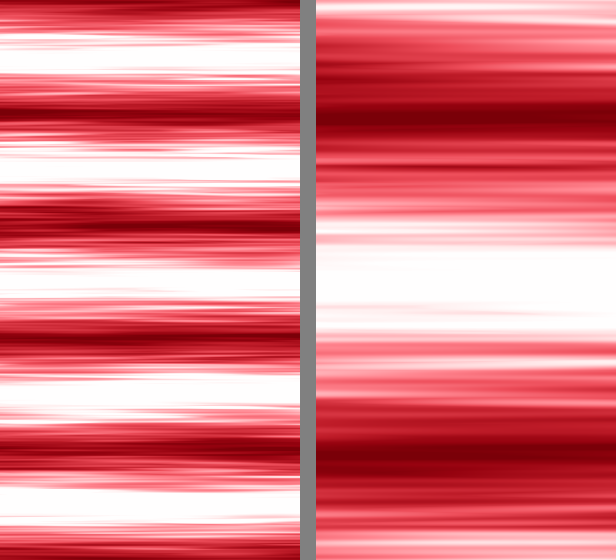
Left, the full canvas; right, a detail of the centre.
This background is drawn by a Shadertoy shader. Its source:

```glsl
// Glossy red, pink and white horizontal bands brushed with long fine streaks.
#define BANDS 5.0          // repeats down the canvas
#define PHASE 0.015        // vertical shift, in bands
#define DRIFT 0.14         // slow wander of the band edges
#define STREAK 0.24        // strength of the fine streaks
#define GLINT 0.75         // strength of the thin bright lines
#define DARK_CALM 0.5      // streak strength left in the dark cores

const int STOPS = 8;

// Integer hash giving a gradient direction per lattice point
vec2 gradientAt(ivec2 cell) {
    uint h = uint(cell.x) * 1597334677u ^ uint(cell.y) * 3812015801u;
    h = (h ^ (h >> 16)) * 2246822519u;
    h = (h ^ (h >> 13)) * 3266489917u;
    float angle = float((h ^ (h >> 16)) & 65535u) / 65536.0 * 6.28319;
    return vec2(cos(angle), sin(angle));
}

// Gradient noise, roughly -0.7 to 0.7
float gradientNoise(vec2 p) {
    ivec2 i = ivec2(floor(p));
    vec2 f = fract(p);
    vec2 u = f * f * f * (f * (f * 6.0 - 15.0) + 10.0);
    float a = dot(gradientAt(i), f);
    float b = dot(gradientAt(i + ivec2(1, 0)), f - vec2(1, 0));
    float c = dot(gradientAt(i + ivec2(0, 1)), f - vec2(0, 1));
    float d = dot(gradientAt(i + ivec2(1, 1)), f - vec2(1, 1));
    return mix(mix(a, b, u.x), mix(c, d, u.x), u.y);
}

// Stretched noise that fades out once its lines get finer than a pixel
float streakLayer(vec2 uv, float across, float down, float seed) {
    float visible = 1.0 - smoothstep(0.5, 1.0, down / iResolution.y);
    return visible * gradientNoise(uv * vec2(across, down) + seed * vec2(17.3, 41.7));
}

// Deep red through pink to white
vec3 bandColour(float tone) {
    vec3 colours[STOPS] = vec3[STOPS](
        vec3(0.48, 0.00, 0.03), vec3(0.59, 0.01, 0.06),
        vec3(0.75, 0.11, 0.16), vec3(0.93, 0.30, 0.35),
        vec3(1.00, 0.52, 0.56), vec3(1.00, 0.74, 0.76),
        vec3(1.00, 0.94, 0.94), vec3(1.00, 0.995, 0.995));
    float places[STOPS] = float[STOPS](-0.03, 0.05, 0.18, 0.36, 0.53, 0.66, 0.77, 0.86);
    vec3 colour = colours[0];
    for (int i = 1; i < STOPS; i++) {
        float blend = clamp((tone - places[i - 1]) / (places[i] - places[i - 1]), 0.0, 1.0);
        colour = mix(colour, colours[i], blend);
    }
    return colour;
}

void mainImage(out vec4 fragColor, in vec2 fragCoord) {
    vec2 uv = fragCoord / iResolution.xy;

    // Triangle wave: 0 in the dark cores, 1 in the white cores
    float tone = 1.0 - abs(2.0 * fract(uv.y * BANDS + PHASE) - 1.0);

    // Long streaks at growing fineness
    float streaks = 0.0;
    float across = 1.3;
    float down = 67.0;
    for (int i = 0; i < 3; i++) {
        streaks += streakLayer(uv, across, down, float(i + 1));
        across *= 1.25;
        down *= 1.83;
    }
    float drift = streakLayer(uv, 1.4, 23.0, 7.0);
    float glint = max(streakLayer(uv, 1.6, 140.0, 11.0) - 0.16, 0.0);

    // Streaks are strongest between the cores
    float contrast = mix(DARK_CALM, 1.0, smoothstep(0.05, 0.4, tone));
    contrast *= 1.0 - 0.6 * smoothstep(0.75, 0.95, tone);
    tone += contrast * (DRIFT * drift + STREAK * streaks + GLINT * glint);

    fragColor = vec4(bandColour(tone), 1.0);
}
```
